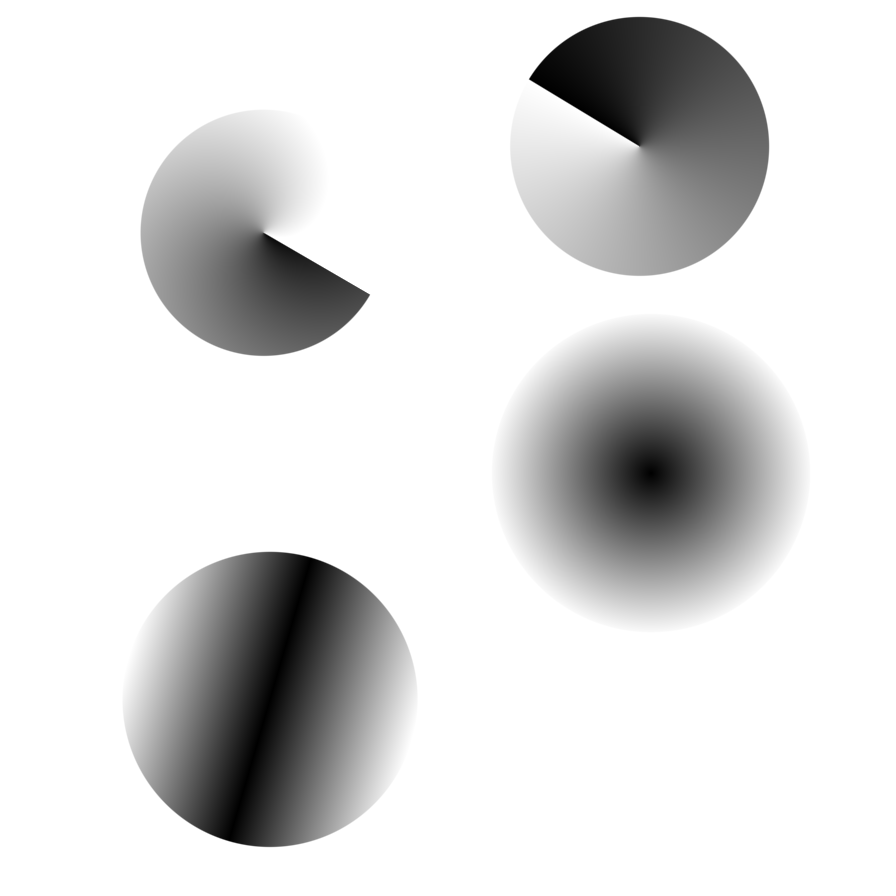
Reproduce this background procedurally as a three.js fragment shader.

```glsl
varying vec2 vUv;

const float TAU = 6.283185;
const float EDGE_SOFTNESS = 0.001;
const vec3 PAPER = vec3(1.0);
const vec3 INK = vec3(0.0);

const vec2 SPIRAL_CENTER = vec2(0.2943, 0.7402);
const float SPIRAL_RADIUS = 0.1374;
const float SPIRAL_START = -0.525;
const float SPIRAL_TWIST = 0.28;

const vec2 CONIC_CENTER = vec2(0.7139, 0.8366);
const float CONIC_RADIUS = 0.1445;
const float CONIC_START = 2.597;

const vec2 RADIAL_CENTER = vec2(0.7266, 0.4720);
const float RADIAL_RADIUS = 0.1777;
const float RADIAL_FADE = 0.1815;

const vec2 BAND_CENTER = vec2(0.3014, 0.2194);
const float BAND_RADIUS = 0.1647;
const float BAND_TILT = -0.283;

float discMask(vec2 p, float radius) {
  return 1.0 - smoothstep(-EDGE_SOFTNESS, EDGE_SOFTNESS, length(p) - radius);
}

// Clockwise sweep from 0 to 1, with a softened seam along the start angle
float sweep(vec2 p, float startAngle) {
  float c = cos(startAngle);
  float s = sin(startAngle);
  vec2 q = vec2(c * p.x + s * p.y, c * p.y - s * p.x);
  float seam = smoothstep(-EDGE_SOFTNESS, EDGE_SOFTNESS, q.y);
  float turn = q.x > 0.0 ? seam : step(0.0, q.y);
  return clamp(turn - atan(q.y, q.x) / TAU, 0.0, 1.0);
}

vec3 paintDisc(vec3 base, vec2 p, float radius, float tone) {
  vec3 fill = mix(INK, PAPER, clamp(tone, 0.0, 1.0));
  return mix(base, fill, discMask(p, radius));
}

void main() {
  vec3 color = PAPER;

  // Spiral: sweep that brightens outward
  vec2 p = vUv - SPIRAL_CENTER;
  float tone = sweep(p, SPIRAL_START) + SPIRAL_TWIST * length(p) / SPIRAL_RADIUS;
  color = paintDisc(color, p, SPIRAL_RADIUS, tone);

  // Conic sweep
  p = vUv - CONIC_CENTER;
  color = paintDisc(color, p, CONIC_RADIUS, sweep(p, CONIC_START));

  // Radial fade
  p = vUv - RADIAL_CENTER;
  color = paintDisc(color, p, RADIAL_RADIUS, length(p) / RADIAL_FADE);

  // Mirrored linear band
  p = vUv - BAND_CENTER;
  vec2 across = vec2(cos(BAND_TILT), sin(BAND_TILT));
  color = paintDisc(color, p, BAND_RADIUS, abs(dot(p, across)) / BAND_RADIUS);

  gl_FragColor = vec4(color, 1.0);
}
```
